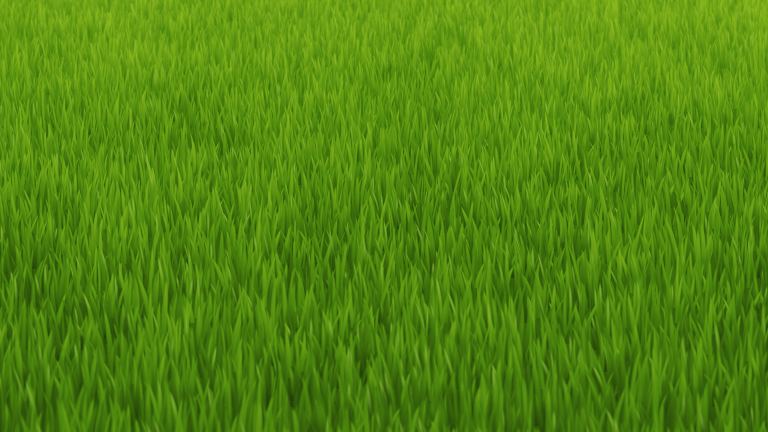
Reproduce this texture procedurally as a Shadertoy shader.

```glsl
// A meadow of young grass seen at a low angle, lit brighter towards the back.
// Rows of tapered, leaning blades shrink with distance and are painted from
// far to near; each blade changes a tone value that a green ramp resolves.

#define NEAR_SIZE 0.145     // blade length at the lower edge
#define SIZE_FALLOFF 0.10   // loss of length from the lower to the upper edge
#define ROW_RATIO 0.990     // size of a row relative to the row before it
#define CELL 0.20           // blade spacing, in blade lengths
#define BLADE_WIDTH 0.038   // half width, in blade lengths
#define LEAN 0.34           // largest sideways reach of a tip
#define TONE_SPREAD 0.50    // tone variation between blades
#define HEIGHT_SHADE 0.45   // brightening from root to tip
#define FOCUS_Y 0.58        // height of the sharpest band
#define FOCUS_BLUR 0.0021   // edge softness in the sharpest band
#define DEFOCUS 0.011       // softening away from that band
#define PALE_SHARE 0.07     // share of pale, glinting blades

const int ROWS = 14;

float hash(vec2 p) {
    return fract(sin(dot(p, vec2(127.1, 311.7))) * 43758.5453);
}

float valueNoise(vec2 p) {
    vec2 i = floor(p), f = fract(p);
    f = f * f * (3.0 - 2.0 * f);
    float low = mix(hash(i), hash(i + vec2(1.0, 0.0)), f.x);
    float high = mix(hash(i + vec2(0.0, 1.0)), hash(i + vec2(1.0, 1.0)), f.x);
    return mix(low, high, f.y);
}

// Dark, middle and sunlit green along one tone axis
vec3 grassRamp(float tone) {
    vec3 shade = vec3(0.15, 0.28, 0.03);
    vec3 leaf = vec3(0.30, 0.53, 0.05);
    vec3 sun = vec3(0.50, 0.69, 0.10);
    tone = clamp(tone, -0.05, 1.08);
    return tone < 0.5 ? mix(shade, leaf, tone * 2.0) : mix(leaf, sun, tone * 2.0 - 1.0);
}

// Paints one blade over the surface, which holds tone (x) and paleness (y)
void paintBlade(inout vec2 surface, vec2 p, vec2 id, float size, float light, float blur) {
    float baseY = (NEAR_SIZE - size) / SIZE_FALLOFF;
    float len = size * mix(0.50, 1.10, hash(id + 3.7));
    float t = (p.y - baseY) / len;
    if (t < 0.0 || t > 1.0) return;

    // Bent centre line; pale blades are slim and mostly tilt to the left
    float glint = step(1.0 - PALE_SHARE, hash(id + 59.7));
    float rootX = (id.x + hash(id)) * CELL * size;
    float lean = (hash(id + 11.3) - 0.5) * LEAN;
    float bend = (hash(id + 23.9) - 0.5) * LEAN;
    bend = mix(bend, -abs(bend), glint);
    float dx = p.x - rootX - size * (lean * t + bend * t * t);

    // Tapered outline with softened edges
    float width = size * BLADE_WIDTH * mix(0.55, 1.35, hash(id + 31.1)) * (1.0 - 0.3 * glint);
    float halfWidth = width * (1.0 - t * t * t);
    float tip = 1.0 - smoothstep(0.82, 1.0, t);
    float mask = tip * smoothstep(-blur, blur, halfWidth - abs(dx));

    // Soft shadow on the grass behind
    float shadow = tip * (1.0 - smoothstep(0.0, size * 0.05, abs(dx) - halfWidth));
    surface.x -= 0.04 * shadow;

    // Random tone, lighter tip and a lit side along the crease
    float tone = light + TONE_SPREAD * (hash(id + 47.3) - 0.5);
    tone += HEIGHT_SHADE * (t - 0.68);
    tone += 0.05 * smoothstep(-blur, blur, dx);
    float pale = glint * smoothstep(0.40, 0.80, t);
    surface = mix(surface, vec2(tone + 0.15 * pale, pale), mask);
}

void mainImage(out vec4 fragColor, in vec2 fragCoord) {
    vec2 p = fragCoord / iResolution.y;

    // Light rises with distance, broken by broad patches and small tufts
    float light = 0.46 + 0.46 * pow(p.y, 1.7);
    light += 0.10 * (valueNoise(p * vec2(4.0, 7.0)) - 0.5);
    light += 0.16 * (valueNoise(p * vec2(19.0, 25.0) + 40.0) - 0.5);

    float offFocus = p.y - FOCUS_Y;
    float blur = max(FOCUS_BLUR + DEFOCUS * offFocus * offFocus, 0.6 / iResolution.y);

    // Rows whose blades can reach this height, far to near
    vec2 surface = vec2(light - 0.30, 0.0);
    float sizeHere = NEAR_SIZE - SIZE_FALLOFF * p.y;
    float farRow = floor(log(sizeHere / NEAR_SIZE) / log(ROW_RATIO));
    for (int i = 0; i < ROWS; i++) {
        float row = farRow - float(i);
        float size = NEAR_SIZE * pow(ROW_RATIO, row);
        float column = floor(p.x / (CELL * size));
        for (int j = -2; j <= 2; j++) {
            paintBlade(surface, p, vec2(column + float(j), row), size, light, blur);
        }
    }

    vec3 color = grassRamp(surface.x);
    color = mix(color, vec3(0.52, 0.68, 0.23), 0.8 * clamp(surface.y, 0.0, 1.0));
    fragColor = vec4(color, 1.0);
}
```
